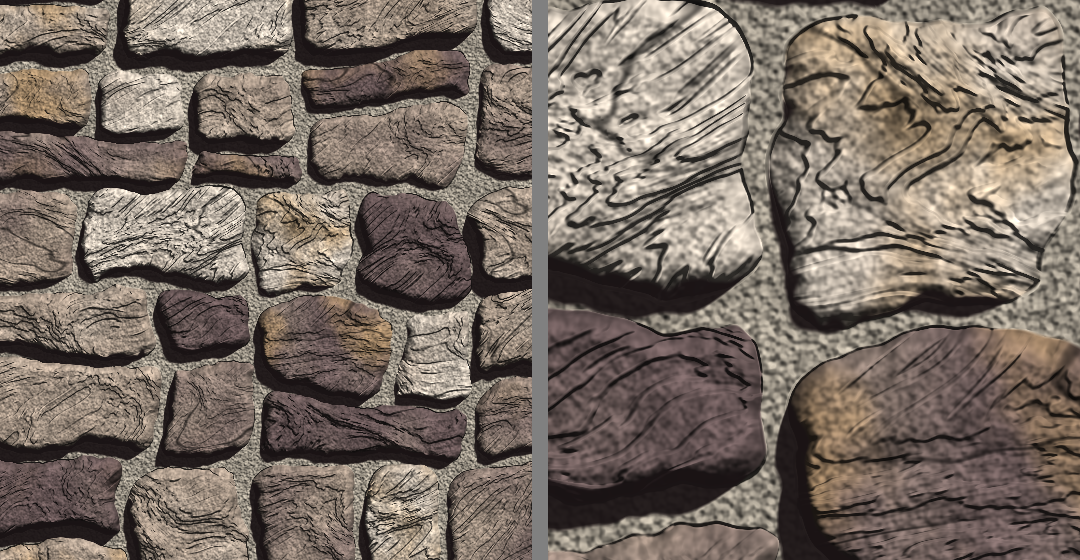
Left: the whole. Right: its middle third, enlarged.
A Shadertoy shader for this texture:

```glsl
#define SEED 23.0
#define MAX_AREA 0.085
#define JOINT 0.0095
#define STONE_HEIGHT 0.036
#define LEDGE_DEPTH 0.030
#define GRAIN 0.0012
#define LIGHT vec3(0.50, 0.75, 0.95)
#define SHADOW_COLOR vec3(0.095, 0.070, 0.075)
#define MORTAR_COLOR vec3(0.59, 0.56, 0.51)
#define TILE 1.12

struct Stone { float id, mask, height; };

float hash(float n) { return fract(sin(n * 127.1 + 3.7) * 4375.85); }

vec2 gradient(vec2 cell) {
    float a = 6.2832 * fract(sin(dot(cell, vec2(127.1, 311.7))) * 43758.5);
    return vec2(cos(a), sin(a));
}

float noise(vec2 p) {
    vec2 i = floor(p), f = fract(p);
    vec2 u = f * f * f * (f * (f * 6.0 - 15.0) + 10.0);
    vec2 e = vec2(1, 0);
    return mix(mix(dot(gradient(i), f), dot(gradient(i + e), f - e), u.x),
               mix(dot(gradient(i + e.yx), f - e.yx), dot(gradient(i + 1.0), f - 1.0), u.x), u.y);
}

float fbm(vec2 p) {
    float sum = 0.0, amp = 1.0;
    for (int i = 0; i < 5; i++) {
        sum += amp * noise(p);
        p = mat2(1.6, 1.2, -1.2, 1.6) * p + 5.3;
        amp *= 0.5;
    }
    return sum;
}

// Splits the wall into random rectangles and rounds the one holding p
Stone stoneAt(vec2 p) {
    p += 0.045 * vec2(noise(p * 4.5), noise(p * 4.5 + 17.0));
    p += 0.013 * vec2(noise(p * 17.0 + 5.0), noise(p * 17.0 + 41.0));
    p += 0.004 * noise(p * 55.0);
    vec2 tile = floor((p + 0.06) / TILE);
    vec2 lo = tile * TILE - 0.06, hi = lo + TILE;
    float id = SEED + dot(tile, vec2(7.0, 13.0));
    for (int i = 0; i < 8; i++) {
        vec2 size = hi - lo;
        if (size.x * size.y < MAX_AREA * mix(0.45, 1.0, hash(id))) break;
        bool cutX = size.y < 0.15 || size.x > size.y * mix(1.1, 2.8, hash(id + 0.57));
        vec2 cut = mix(lo, hi, mix(0.32, 0.68, hash(id + 0.31)));
        bool upper = cutX ? p.x > cut.x : p.y > cut.y;
        vec2 axis = cutX ? vec2(1, 0) : vec2(0, 1);
        if (upper) lo = mix(lo, cut, axis);
        else hi = mix(hi, cut, axis);
        id = id * 2.0 + (upper ? 1.0 : 0.0);
    }
    vec2 halfSize = 0.5 * (hi - lo) - JOINT * mix(0.7, 1.3, hash(id + 0.13));
    float radius = min(halfSize.x, halfSize.y) * mix(0.15, 0.65, hash(id + 0.71));
    vec2 q = abs(p - 0.5 * (lo + hi)) - halfSize + radius;
    float d = length(max(q, 0.0)) + min(max(q.x, q.y), 0.0) - radius;
    float rim = clamp(-d / 0.018, 0.0, 1.0);
    float top = STONE_HEIGHT * mix(0.55, 1.25, hash(id + 0.43));
    return Stone(id, smoothstep(0.0012, -0.0012, d), top * rim * (2.0 - rim));
}

// Skewed, stretched coordinates of the cleft pattern in one stone
vec2 cleftSpace(vec2 p, float id) {
    p.y += (hash(id + 0.83) - 0.5) * 0.9 * p.x;
    vec2 q = p * vec2(7.0, 12.0) + 40.0 * hash(id + 0.19);
    return q + 1.1 * noise(q * 0.8 + 9.0);
}

// Split rock face: soft relief broken into sharp ledges
float rockFace(vec2 p, float id) {
    float f = fbm(cleftSpace(p, id));
    float t = f * 4.5;
    float ledges = (floor(t) + smoothstep(0.72, 1.0, fract(t))) / 4.5;
    return LEDGE_DEPTH * mix(0.3, 1.2, hash(id + 0.91)) * mix(f, ledges, 0.6);
}

float surface(vec2 p) {
    Stone s = stoneAt(p);
    float grain = GRAIN * (noise(p * 150.0) + 0.6 * noise(p * 260.0));
    return 0.6 * s.height + s.mask * rockFace(p, s.id) + grain * mix(1.8, 1.0, s.mask);
}

float castShadow(vec2 p, float height) {
    vec2 toLight = normalize(LIGHT.xy);
    float shade = 0.0;
    for (int i = 1; i <= 15; i++) {
        float t = 0.003 * float(i);
        float rise = stoneAt(p + toLight * t).height - height - t * 0.85;
        shade = max(shade, smoothstep(0.0, 0.004, rise));
    }
    return shade;
}

vec3 stoneColor(vec2 p, float id) {
    float tone = hash(id + 0.27) + 0.30 * noise(p * 9.0 + id);
    vec3 color = mix(vec3(0.36, 0.30, 0.30), vec3(0.59, 0.53, 0.475), smoothstep(0.0, 0.48, tone));
    color = mix(color, vec3(0.73, 0.69, 0.64), smoothstep(0.45, 0.95, tone));
    float rust = smoothstep(-0.15, 0.45, fbm(p * 6.0 + id)) * smoothstep(0.4, 0.9, hash(id + 0.63));
    color = mix(color, vec3(0.60, 0.49, 0.35), 0.75 * rust);
    vec2 q = cleftSpace(p, id);
    float crack = smoothstep(0.035, 0.0, abs(noise(q * 0.7) + 0.12 * noise(q * 4.0)));
    return color * (1.0 - 0.55 * crack * smoothstep(0.0, 0.25, noise(q * 0.6 + 31.0)));
}

void mainImage(out vec4 fragColor, in vec2 fragCoord) {
    vec2 p = fragCoord / iResolution.y;
    Stone s = stoneAt(p);

    // Pigment with mottling and sand
    vec3 color = mix(MORTAR_COLOR, stoneColor(p, s.id), s.mask);
    color *= 1.0 + 0.20 * noise(p * 28.0) + 0.25 * noise(p * 95.0) + 0.22 * noise(p * 210.0);

    // Raking light from the upper right
    vec2 e = vec2(0.0015, 0.0);
    float h = surface(p);
    vec2 slope = (vec2(surface(p + e), surface(p + e.yx)) - h) / e.x;
    vec3 normal = normalize(vec3(-slope, 1.0));
    float diffuse = clamp(dot(normal, LIGHT) / LIGHT.z, 0.0, 1.3);
    color *= 0.22 + 0.80 * diffuse;

    color = mix(color, SHADOW_COLOR + 0.06 * color, castShadow(p, s.height));
    fragColor = vec4(color, 1.0);
}
```
